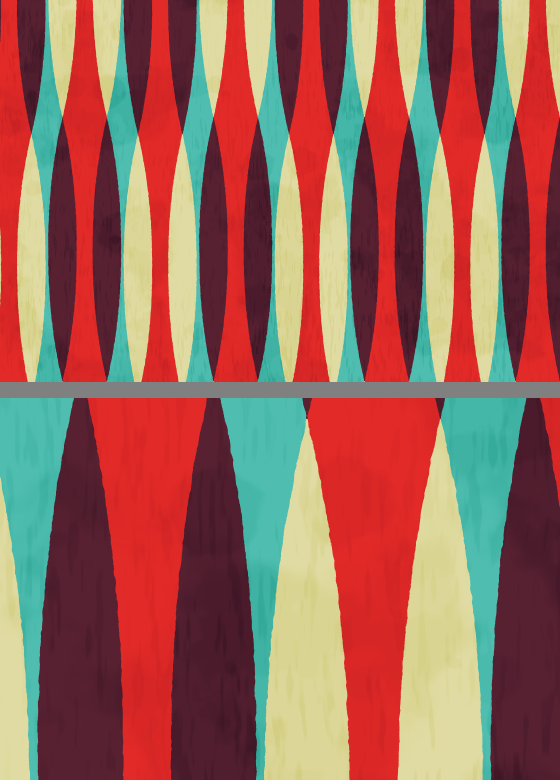
Top: the whole. Bottom: its middle third, enlarged.
Give the GLSL for this pattern, as a Shadertoy shader.

```glsl
// Retro columns: red hourglasses flanked by pointed lenses over teal.
// Lenses alternate cream and plum along and across the columns; the inks
// are aged with vertical grain, blotches, round stains and rough edges.

// Layout, in canvas heights
const float SPACING = 0.1977;      // between column centres
const float FIRST_X = 0.0239;      // centre of the first column
const float LENS_X = 0.0582;       // lens axis from its column centre
const float LENS_HALF = 0.0372;    // half of the widest lens width
const float LENS_LENGTH = 0.691;   // tip to tip
const float LENS_CURVE = 2.2;      // higher is blunter
const float EVEN_Y = 0.303;        // lens centre in even columns
const float ODD_Y = 0.347;         // lens centre in odd columns

// Inks, fresh and worn
const vec3 RED = vec3(0.885, 0.165, 0.155);
const vec3 RED_WORN = vec3(0.79, 0.13, 0.14);
const vec3 TEAL = vec3(0.31, 0.745, 0.69);
const vec3 TEAL_WORN = vec3(0.17, 0.64, 0.58);
const vec3 CREAM = vec3(0.88, 0.86, 0.64);
const vec3 CREAM_WORN = vec3(0.82, 0.80, 0.49);
const vec3 PLUM = vec3(0.345, 0.13, 0.195);
const vec3 PLUM_WORN = vec3(0.23, 0.08, 0.14);

// Wear
const float ROUGHNESS = 0.0024;
const float GRAIN = 0.42;
const float BLOTCH = 0.45;
const float STAIN = 0.38;
const float STAIN_CELLS = 9.0;

float hash(vec2 p) {
    return fract(sin(dot(p, vec2(127.1, 311.7))) * 43758.5453);
}

float noise(vec2 p) {
    vec2 i = floor(p), f = fract(p);
    f = f * f * (3.0 - 2.0 * f);
    return mix(mix(hash(i), hash(i + vec2(1, 0)), f.x),
               mix(hash(i + vec2(0, 1)), hash(i + vec2(1, 1)), f.x), f.y);
}

float fbm(vec2 p) {
    float sum = 0.0, amp = 0.5;
    for (int i = 0; i < 5; i++) {
        sum += amp * noise(p);
        p = p * 2.03 + 17.3;
        amp *= 0.5;
    }
    return sum;
}

// Scattered round stains with ragged rims
float stains(vec2 p) {
    p = p * STAIN_CELLS + 0.22 * (fbm(p * 32.0) - 0.5);
    vec2 cell = floor(p);
    float sum = 0.0;
    for (int y = -1; y <= 1; y++)
    for (int x = -1; x <= 1; x++) {
        vec2 id = cell + vec2(x, y);
        vec2 centre = id + vec2(hash(id + 3.1), hash(id + 8.7));
        float radius = mix(0.06, 0.42, pow(hash(id + 5.3), 2.0));
        float shown = step(0.5, hash(id + 1.9)) * mix(0.3, 1.0, hash(id + 6.4));
        sum += shown * (1.0 - smoothstep(radius - 0.03, radius + 0.03, distance(p, centre)));
    }
    return min(sum, 1.0);
}

// Short, wavering vertical fibres
float grain(vec2 p) {
    p.x += 0.008 * noise(p * vec2(8.0, 14.0));
    float fibres = noise(p * vec2(190.0, 24.0)) * 0.65 + noise(p * vec2(330.0, 60.0)) * 0.35;
    float density = 0.4 + 0.6 * smoothstep(0.3, 0.6, fbm(p * 4.0 + 40.0));
    return smoothstep(0.55, 0.75, fibres) * density;
}

float wear(vec2 p) {
    float blotch = smoothstep(0.46, 0.56, fbm(p * 5.5 + 9.0));
    blotch *= 0.6 + 0.4 * smoothstep(0.42, 0.52, fbm(p * 22.0));
    return clamp(GRAIN * grain(p) + BLOTCH * blotch + STAIN * stains(p), 0.0, 1.0);
}

// Coverage of the inside of a signed distance
float fill(float d) {
    return clamp(0.5 - d * iResolution.y, 0.0, 1.0);
}

void mainImage(out vec4 fragColor, in vec2 fragCoord) {
    vec2 p = fragCoord / iResolution.y;

    // Column and lens cell
    float x = p.x - FIRST_X;
    float column = floor(x / SPACING + 0.5);
    float odd = mod(column, 2.0);
    float v = (p.y - mix(EVEN_Y, ODD_Y, odd)) / LENS_LENGTH;
    float row = floor(v + 0.5);
    float isPlum = mod(row + odd, 2.0);

    // Shapes, mirrored about the column centre
    float rough = ROUGHNESS * (fbm(p * vec2(90.0, 150.0)) - 0.5);
    float fromAxis = abs(x - column * SPACING) - LENS_X;
    float halfWidth = LENS_HALF * (1.0 - pow(2.0 * abs(v - row), LENS_CURVE));
    float lens = fill(abs(fromAxis) - halfWidth + rough);
    float hourglass = fill(fromAxis);

    // Inks
    vec3 fresh = mix(mix(TEAL, RED, hourglass), mix(CREAM, PLUM, isPlum), lens);
    vec3 worn = mix(mix(TEAL_WORN, RED_WORN, hourglass), mix(CREAM_WORN, PLUM_WORN, isPlum), lens);
    fragColor = vec4(mix(fresh, worn, wear(p)), 1.0);
}
```
